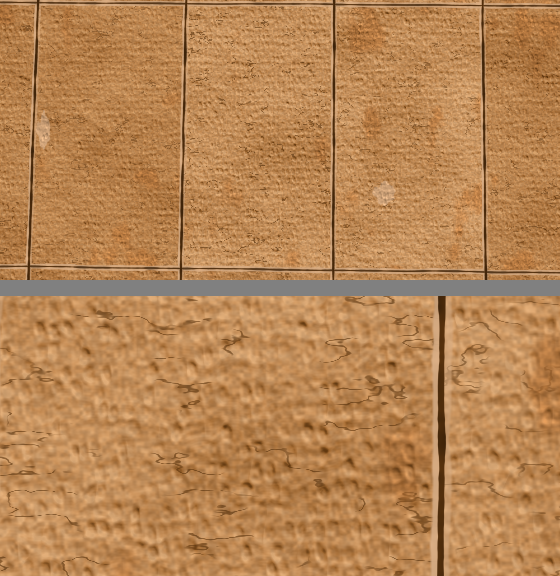
Top, the full canvas; bottom, a detail of the centre.
This texture is drawn by a Shadertoy shader. Its source:

```glsl
// Tall slabs of hand-dressed sandstone, divided by narrow dark joints.
// A height field of chisel dents in rows, with layered noise, is lit by its
// slope; thin level cracks, pale lips, rust stains and chips are laid on top.

#define STONE     vec3(0.725, 0.512, 0.305)
#define LIT       vec3(0.830, 0.630, 0.425)
#define SHADE     vec3(0.585, 0.372, 0.165)
#define CREVICE   vec3(0.330, 0.180, 0.035)
#define PALE      vec3(0.800, 0.640, 0.490)
#define RUST      vec3(0.660, 0.410, 0.190)
#define DENTS     vec2(54.0, 42.0)   // chisel marks per canvas height
#define JOINT     vec2(0.0042, 0.0030) // half widths: upright, level
#define RELIEF    2.6
#define LIGHT_DIR vec2(0.28, 0.96)
#define FACE_CHIP vec2(1.375, 0.310)
#define EDGE_CHIP vec2(0.157, 0.535)

float hash(vec2 p) {
    return fract(sin(dot(p, vec2(127.1, 311.7))) * 43758.5453);
}

float noise(vec2 p) {
    vec2 i = floor(p), f = fract(p);
    f = f * f * (3.0 - 2.0 * f);
    return mix(mix(hash(i), hash(i + vec2(1, 0)), f.x),
               mix(hash(i + vec2(0, 1)), hash(i + vec2(1, 1)), f.x), f.y);
}

float fbm(vec2 p) {
    float sum = 0.0, amp = 0.5;
    for (int i = 0; i < 4; i++) {
        sum += amp * noise(p);
        p = p * 2.03 + 17.3;
        amp *= 0.5;
    }
    return sum;
}

// Deepest chisel dent around p, one jittered oval per cell
float chiselDents(vec2 p) {
    vec2 cell = floor(p);
    float deepest = 0.0;
    for (int y = -1; y <= 1; y++)
    for (int x = -1; x <= 1; x++) {
        vec2 c = cell + vec2(x, y);
        vec2 jitter = vec2(hash(c), hash(c + 41.7)) - 0.5;
        vec2 d = p - c - 0.5 - jitter * vec2(0.7, 0.35);
        float depth = 0.1 + 0.9 * hash(c + 83.1);
        deepest = max(deepest, depth * (1.0 - smoothstep(0.15, 0.5, length(d * vec2(1.1, 0.9)))));
    }
    return deepest;
}

float stoneHeight(vec2 p, float rough) {
    vec2 bend = vec2(noise(p * 30.0), noise(p * 30.0 + 9.0)) - 0.5;
    vec2 q = p + 0.008 * bend;
    float wrinkles = fbm(q * vec2(36.0, 62.0));
    float grit = noise(p * 125.0) + 0.7 * noise(p * 200.0 + 3.0);
    return wrinkles * (0.4 + 0.45 * rough) + 0.17 * grit
         - chiselDents(q * DENTS) * (0.3 + 0.25 * rough);
}

// Short broken cracks that run nearly level
float cracks(vec2 p) {
    float ridge = abs(fbm(p * vec2(15.0, 38.0) + 11.0) - 0.47);
    return (1.0 - smoothstep(0.004, 0.022, ridge)) * smoothstep(0.5, 0.66, noise(p * vec2(24.0, 30.0)));
}

// Soft ragged blot, 1 at its centre
float blot(vec2 d, float radius) {
    return 1.0 - smoothstep(0.8, 1.0, length(d) / radius + 0.9 * (fbm(d * 55.0 + 30.0) - 0.5));
}

void mainImage(out vec4 fragColor, in vec2 fragCoord) {
    vec2 p = fragCoord / iResolution.y;
    float px = 1.0 / iResolution.y;

    // Slab grid, leaning a little and with uneven edges
    vec2 w = p + 0.003 * (vec2(noise(p * vec2(2.0, 11.0)), noise(p * vec2(9.0, 2.0) + 5.0)) - 0.5);
    vec2 size = vec2(mix(0.545, 0.529, w.y), 0.9425 + 0.0055 * w.x);
    vec2 start = vec2(mix(0.100, 0.136, w.y), 0.0495 - 0.012 * w.x);
    vec2 grid = (w - start) / size;
    vec2 slab = floor(grid);
    vec2 side = (grid - round(grid)) * size; // signed distance to each joint
    float slabRand = hash(slab + 3.0);

    // Dressed surface lit by its slope, over broad light and dark drifts
    vec2 q = p + 7.0 * slabRand;
    float rough = mix(0.5, 1.0, hash(slab + 19.0));
    vec2 towardLight = normalize(LIGHT_DIR) * 0.0028;
    float slope = stoneHeight(q - towardLight, rough) - stoneHeight(q + towardLight, rough);
    float drift = 1.5 * (fbm(q * vec2(4.0, 5.0)) - 0.47) + 0.5 * (fbm(q * vec2(12.0, 24.0)) - 0.47);
    float s = RELIEF * slope + drift + 0.12;
    vec3 col = mix(STONE, s > 0.0 ? LIT : SHADE, min(abs(s), 1.0));
    col = mix(col, CREVICE, 0.85 * smoothstep(0.8, 1.7, -s));
    col = mix(col, CREVICE, 0.6 * rough * cracks(q));

    // Weathering: alternating slab tint, rust stains, fine grain
    float tint = cos(1.5 * slab.x - 2.4);
    col *= 1.0 + vec3(0.03, 0.05, 0.09) * tint;
    float stain = smoothstep(0.58, 0.72, fbm(q * vec2(10.0, 7.0) + 4.0));
    col = mix(col, RUST * (1.0 + 0.25 * s), 0.55 * stain);
    col *= 1.0 + 0.16 * (noise(q * 220.0) - 0.5);

    // Pale chips on a face and on an edge
    float chip = blot(p - FACE_CHIP, 0.040);
    chip = max(chip, blot((p - EDGE_CHIP) * vec2(1.5, 0.6), 0.036));
    col = mix(col, PALE * (1.0 + 0.2 * s), 0.8 * chip);

    // Worn pale lips, then the shadowed joints
    vec2 dist = abs(side);
    float wear = fbm(p * 24.0);
    vec2 lipStart = JOINT + 0.001 + 0.007 * wear;
    vec2 lip = 1.0 - smoothstep(lipStart, lipStart + 0.004, dist);
    col = mix(col, PALE * (0.9 + 0.25 * wear), max(lip.x * (side.x < 0.0 ? 0.95 : 0.55), lip.y * 0.9));
    vec2 gap = 1.0 - smoothstep(JOINT - 0.7 * px, JOINT + 0.7 * px, dist + 0.005 * (wear - 0.44));
    float dark = max(gap.x * 0.97, gap.y * (0.65 + 0.5 * wear));
    col = mix(col, CREVICE * (0.5 + 0.7 * wear), min(dark, 1.0));

    fragColor = vec4(clamp(col, 0.0, 1.0), 1.0);
}
```
